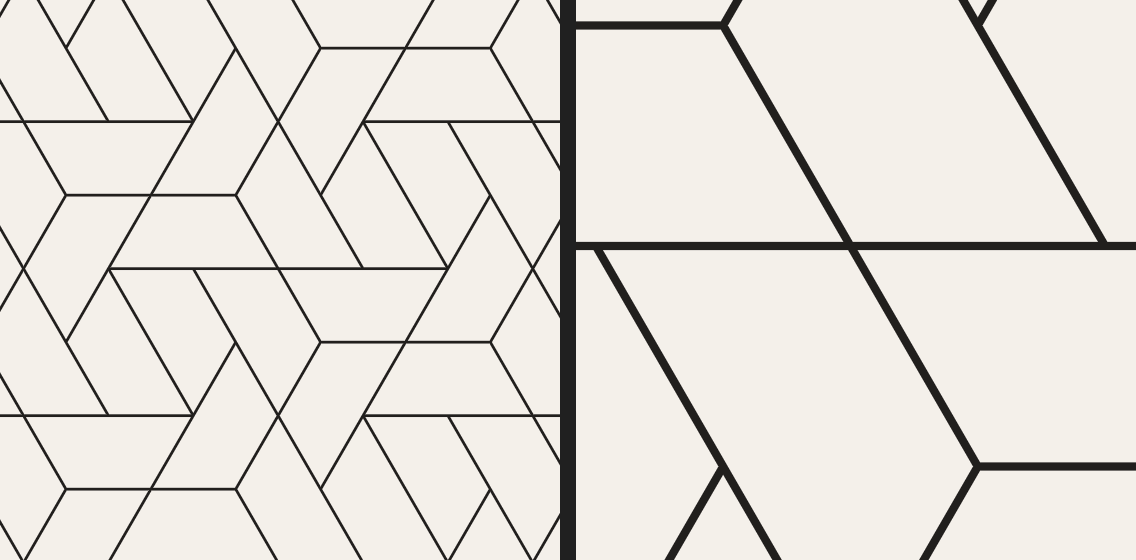
Left, the full canvas; right, a detail of the centre.
A WebGL 2 fragment shader for this pattern:

```glsl
#version 300 es
precision highp float;
// Interlocking hexagonal line lattice: thin charcoal strokes on warm off-white.

uniform vec2 u_resolution;
out vec4 fragColor;

const vec3 PAPER = vec3(0.955, 0.94, 0.918);
const vec3 INK = vec3(0.13, 0.12, 0.115);

const float SIDE = 0.15156;            // triangle side, in canvas heights
const float LINE_WIDTH = 0.0049;       // in canvas heights
const vec2 ORIGIN = vec2(0.1178, 0.6515);

const float ROW = 0.8660254;           // triangle height for side 1
const vec2 EAST = vec2(1.0, 0.0);
const vec2 RISE = vec2(0.5, ROW);
const vec2 FALL = vec2(0.5, -ROW);

// Lattice periods, in triangle sides
const vec2 COLUMN_STEP = vec2(3.0, 2.0 * ROW);
const vec2 ROW_STEP = vec2(0.0, 4.0 * ROW);

// Distance to a segment centred on the origin
float segmentDistance(vec2 p, vec2 direction, float halfLength) {
    float along = clamp(dot(p, direction), -halfLength, halfLength);
    return length(p - direction * along);
}

// Distance to the nearest lattice copy of a segment; middle is (side, row)
float strokeDistance(vec2 p, vec2 middle, vec2 direction, float halfLength) {
    vec2 q = p - middle * vec2(1.0, ROW);
    q -= COLUMN_STEP * round(q.x / COLUMN_STEP.x);
    q -= ROW_STEP * round(q.y / ROW_STEP.y);
    float nearest = 1e3;
    for (int column = -1; column <= 1; column++) {
        for (int row = -1; row <= 1; row++) {
            vec2 offset = float(column) * COLUMN_STEP + float(row) * ROW_STEP;
            nearest = min(nearest, segmentDistance(q - offset, direction, halfLength));
        }
    }
    return nearest;
}

// Seven strokes make up one repeat
float latticeDistance(vec2 p) {
    float d = strokeDistance(p, vec2(1.0, 0.0), EAST, 1.0);
    d = min(d, strokeDistance(p, vec2(2.5, -1.0), EAST, 2.0));
    d = min(d, strokeDistance(p, vec2(1.0, 0.0), RISE, 2.0));
    d = min(d, strokeDistance(p, vec2(2.5, 1.0), RISE, 1.0));
    d = min(d, strokeDistance(p, vec2(2.5, -1.0), FALL, 1.0));
    d = min(d, strokeDistance(p, vec2(1.0, -2.0), FALL, 1.0));
    d = min(d, strokeDistance(p, vec2(2.5, -3.0), FALL, 2.0));
    return d;
}

void main() {
    vec2 canvas = gl_FragCoord.xy / u_resolution.y;
    float d = latticeDistance((canvas - ORIGIN) / SIDE) * SIDE;

    // Edge coverage over one pixel
    float edge = (0.5 * LINE_WIDTH - d) * u_resolution.y;
    float coverage = clamp(edge + 0.5, 0.0, 1.0);
    fragColor = vec4(mix(PAPER, INK, coverage), 1.0);
}
```
